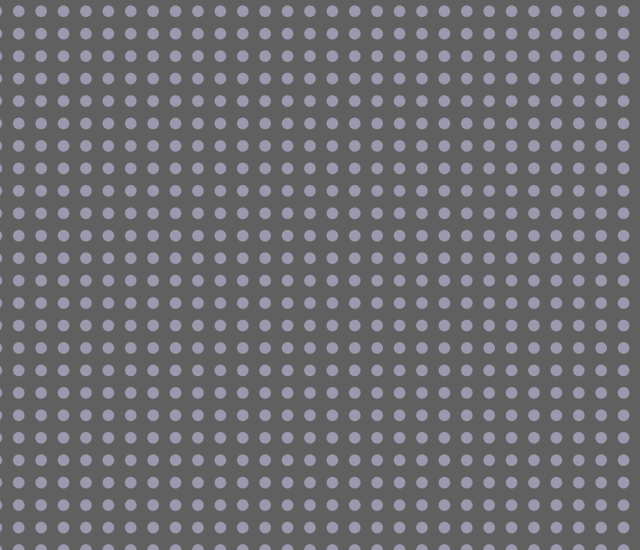
Write a WebGL 2 fragment shader that draws this pattern.

```glsl
#version 300 es
precision highp float;
// Regular grid of small lavender dots on a flat dark grey ground.

#define COLUMNS 28.57        // cells across the canvas
#define ROWS 24.5            // cells down the canvas
#define FIRST_DOT vec2(0.837, 0.5) // first dot centre, in cells from the top left
#define DOT_RADIUS 0.258     // in cells
#define EDGE_SOFTNESS 1.1    // edge width, in pixels
#define GROUND_COLOR vec3(0.378, 0.378, 0.376)
#define DOT_COLOR vec3(0.604, 0.600, 0.682)

uniform vec2 u_resolution;
out vec4 fragColor;

// Signed distance to the nearest dot of a unit grid with a dot at the origin.
float dotGrid(vec2 p, float radius) {
    vec2 local = fract(p + 0.5) - 0.5;
    return length(local) - radius;
}

void main() {
    vec2 uv = gl_FragCoord.xy / u_resolution;

    // Cell coordinates, counted from the top left corner
    vec2 cells = vec2(COLUMNS, ROWS);
    vec2 p = vec2(uv.x, 1.0 - uv.y) * cells - FIRST_DOT;

    // Antialiased coverage of the dot
    float pixel = cells.y / u_resolution.y;
    float dist = dotGrid(p, DOT_RADIUS);
    float coverage = clamp(0.5 - dist / (pixel * EDGE_SOFTNESS), 0.0, 1.0);

    fragColor = vec4(mix(GROUND_COLOR, DOT_COLOR, coverage), 1.0);
}
```
